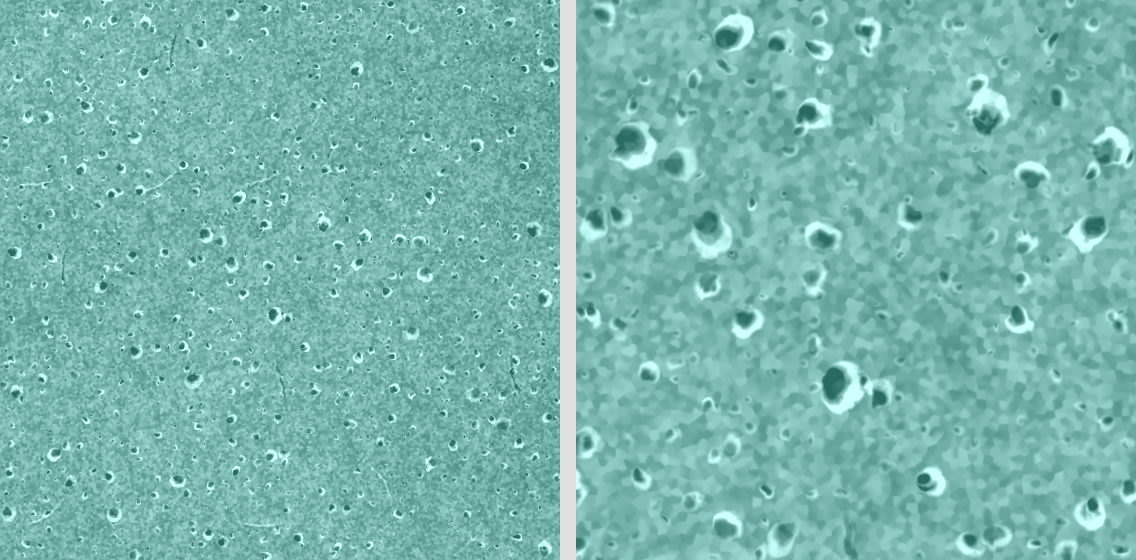
Left, the full canvas; right, a detail of the centre.
This texture is drawn by a Shadertoy shader. Its source:

```glsl
vec3 hash3(vec2 p) {
    vec3 q = fract(p.xyx * vec3(.1031, .1030, .0973));
    q += dot(q, q.yxz + 33.33);
    return fract((q.xxy + q.yzz) * q.zyx);
}

mat2 rotation(float angle) {
    float c = cos(angle), s = sin(angle);
    return mat2(c, -s, s, c);
}

// Blended cellular noise, centred on zero
float grain(vec2 p) {
    vec2 id = floor(p), f = fract(p);
    float sum = 0., weights = 0.;
    for (int y = -1; y <= 1; y++)
    for (int x = -1; x <= 1; x++) {
        vec2 cell = vec2(x, y);
        vec3 h = hash3(id + cell + 71.);
        vec2 d = f - cell - h.xy;
        float w = exp(-7. * dot(d, d));
        sum += w * (h.z - .5);
        weights += w;
    }
    return sum / weights;
}

// Dark nuclei, each partly wrapped by a pale crescent
float nuclei(vec2 uv, float scale, float density, float seed) {
    vec2 p = uv * scale, id = floor(p), f = fract(p);
    float edge = .0017 * scale, tone = 0.;
    for (int y = -1; y <= 1; y++)
    for (int x = -1; x <= 1; x++) {
        vec2 cell = vec2(x, y);
        vec3 h = hash3(id + cell + seed), k = hash3(id + cell + seed + 157.);
        if (h.x > density) continue;
        vec2 q = rotation(4.4 * (h.z - .5) - .6) * (f - cell - .1 - .8 * k.xy);
        q.y *= mix(.75, 1.35, k.z);
        float r = mix(.12, .24, h.y * h.y);
        float halo = smoothstep(-edge, edge, r - length(q));
        float hollow = smoothstep(-edge, edge, length(q + vec2(.4 * r, 0)) - .75 * r);
        float core = smoothstep(-edge, edge, .55 * r - length(q + vec2(.45 * r, 0)));
        tone += halo * hollow * mix(.2, .42, k.x) - core * mix(.12, .36, k.y);
    }
    return tone;
}

// Sparse, gently bent vessels: a dark thread beside a pale one
float vessels(vec2 uv) {
    vec2 p = uv * 5., id = floor(p), f = fract(p);
    float tone = 0.;
    for (int y = -1; y <= 1; y++)
    for (int x = -1; x <= 1; x++) {
        vec2 cell = vec2(x, y);
        vec3 h = hash3(id + cell + 313.);
        if (h.x > .4) continue;
        vec2 q = rotation(1.1 + 2. * (h.y - .5)) * (f - cell - .3 - .4 * h.zy);
        q.y += .03 * sin(9. * q.x + 6. * h.z);
        float span = 1. - smoothstep(.1, .25, abs(q.x));
        float dark = 1. - smoothstep(.004, .016, abs(q.y));
        float pale = 1. - smoothstep(.004, .018, abs(q.y - .02));
        tone += span * mix(.18 * pale - .05 * dark, .07 * pale - .2 * dark, step(.5, h.z));
    }
    return tone;
}

void mainImage(out vec4 fragColor, in vec2 fragCoord) {
    vec2 uv = fragCoord / iResolution.y;

    // Broad uneven staining
    float tone = .016 * sin(5. * uv.x + 3. * uv.y + 4.6 + sin(7. * uv.y))
               + .012 * sin(9. * uv.y - 4. * uv.x + 1.)
               + .008 * sin(23. * uv.x + 2. * sin(11. * uv.y));
    tone -= .04 * smoothstep(.75, 1.05, uv.x) * smoothstep(.4, 1., uv.y);

    // Fibrous ground, from patches down to fine grain
    float patches = grain(uv * 28.), fine = grain(uv * 210.);
    tone += .05 * patches + .09 * grain(uv * 95. + 17.) + .2 * fine;

    // Ragged outlines for the scattered bodies
    vec2 ragged = uv + .004 * vec2(grain(uv * 130. + 40.), grain(uv * 130. + 90.));
    tone += nuclei(ragged, 18., .5, 11.);
    tone += .85 * nuclei(ragged, 31., .48, 47.);
    tone += .6 * nuclei(ragged, 58., .35, 83.);
    tone += vessels(ragged);

    vec3 teal = vec3(.455, .7, .67);
    tone = clamp(tone, -.3, .36);
    fragColor = vec4(teal + tone * vec3(1., .94, .98), 1.);
}
```
